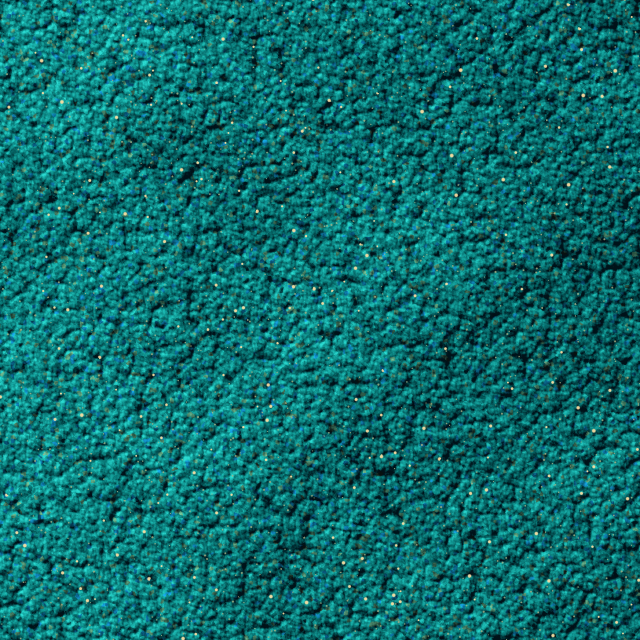
Write a Shadertoy shader that draws this texture.

```glsl
const vec2 TO_LIGHT = vec2(-0.55, 0.83);
const vec3 CREAM = vec3(1.0, 0.88, 0.64);
const vec3 PALE_GOLD = vec3(0.66, 0.70, 0.52);

vec2 hash2(vec2 cell) {
    vec3 q = fract(cell.xyx * vec3(0.1031, 0.1030, 0.0973));
    q += dot(q, q.yzx + 33.33);
    return fract((q.xx + q.yz) * q.zy);
}

// x: distance to the nearest grain centre, yz: random values of that grain
vec3 cellular(vec2 p) {
    vec2 base = floor(p);
    vec3 nearest = vec3(9.0, 0.0, 0.0);
    for (int y = -1; y <= 1; y++) {
        for (int x = -1; x <= 1; x++) {
            vec2 cell = base + vec2(x, y);
            float d = length(cell + hash2(cell) - p);
            if (d < nearest.x) nearest = vec3(d, hash2(cell + 71.7));
        }
    }
    return nearest;
}

// Layered sines whose crests run up to the right
float ridges(vec2 p) {
    float sum = 0.0, freq = 9.0, amp = 0.5;
    for (int i = 0; i < 6; i++) {
        float k = float(i);
        float angle = 2.15 + 0.75 * sin(k * 2.4);
        vec2 dir = vec2(cos(angle), sin(angle));
        vec2 bend = 0.12 * sin(p.yx * (5.0 + 2.0 * k) + k);
        sum += amp * sin(dot(p + bend, dir) * freq + k * 4.1);
        freq *= 1.55;
        amp *= 0.82;
    }
    return sum;
}

// Rounded clumps carrying smaller clumps
float clumpHeight(vec2 p) {
    float height = 0.0, amp = 1.0, scale = 50.0;
    mat2 turn = mat2(0.8, 0.6, -0.6, 0.8);
    for (int i = 0; i < 3; i++) {
        float d = cellular(p * scale + float(i) * 17.3).x;
        height += amp * (1.0 - d * d);
        p = turn * p;
        scale *= 2.1;
        amp *= 0.62;
    }
    return height;
}

// Sparse round flakes: a share of the cells shines
float flakes(vec2 p, float scale, float share, float radius) {
    vec3 grain = cellular(p * scale);
    float r = radius * scale * mix(0.6, 1.3, grain.z);
    float disc = 1.0 - smoothstep(0.45 * r, r, grain.x);
    return disc * step(1.0 - share, grain.y);
}

vec3 pigment(float tone) {
    return vec3(0.25 * pow(tone, 2.5), tone, 0.035 + 0.915 * tone);
}

vec3 powder(vec2 p) {
    // Relief lit from the upper left
    float height = clumpHeight(p);
    float slope = height - clumpHeight(p + TO_LIGHT * 0.005);
    vec3 grain = cellular(p * 175.0 + 40.0);
    float broad = 0.055 * ridges(p) - 0.11 * (p.x - 0.45);
    float tone = 0.41 + 0.43 * slope + 0.29 * (height - 1.5);
    tone += 0.25 * (grain.y - 0.5) + broad;
    tone = clamp(tone, 0.07, 0.86);
    vec3 color = pigment(tone);

    // A few blue and bronze grains
    float blue = step(0.95, grain.z);
    float bronze = step(grain.z, 0.04);
    color = mix(color, tone * vec3(0.08, 0.72, 1.15), 0.7 * blue);
    color = mix(color, tone * vec3(0.75, 0.85, 0.55), 0.6 * bronze);

    // Fine glitter and larger glints
    float glitter = flakes(p + 3.1, 190.0, 0.035, 0.0018);
    float glint = flakes(p + 7.7, 90.0, 0.028, 0.0031);
    color = mix(color, PALE_GOLD, 0.8 * glitter);
    return mix(color, CREAM, 0.92 * glint);
}

void mainImage(out vec4 fragColor, in vec2 fragCoord) {
    // Four samples per pixel soften the grain edges
    vec3 color = vec3(0.0);
    for (int i = 0; i < 4; i++) {
        vec2 offset = vec2(i % 2, i / 2) * 0.5 - 0.25;
        color += powder((fragCoord + offset) / iResolution.y);
    }
    fragColor = vec4(color * 0.25, 1.0);
}
```
